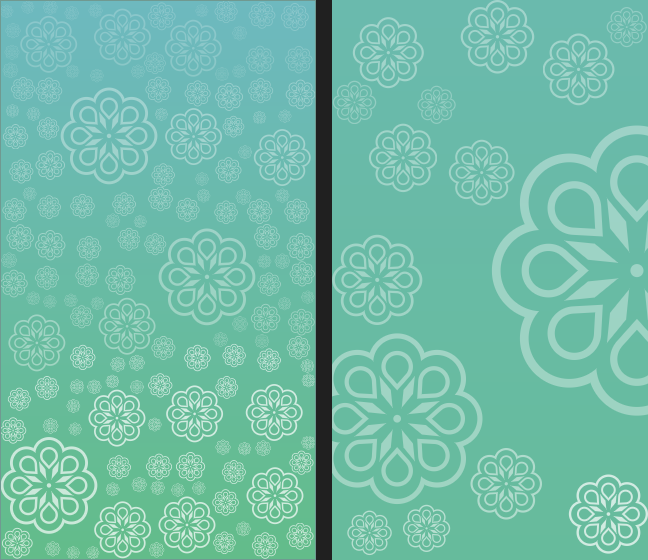
Left, the full canvas; right, a detail of the centre.
A Shadertoy shader for this pattern:

```glsl
// Pale eight-petalled rosettes of four sizes scattered over a blue to green gradient.

const float EIGHTH = 0.78539816;  // angle between petals
const vec3 NONE = vec3(-9.0, -9.0, 0.0);
const vec2 MEDIUM_GRID = vec2(4.0, 6.0);
const vec2 SMALL_GRID = vec2(9.0, 15.0);
const vec2 TINY_GRID = vec2(15.0, 27.0);

// Canvas size in units of its width
vec2 canvas() { return vec2(1.0, iResolution.y / iResolution.x); }

vec2 hash(vec2 p, float seed) {
    vec3 q = fract(vec3(p.xyx + seed * 7.31) * vec3(0.1031, 0.1030, 0.0973));
    q += dot(q, q.yzx + 33.33);
    return fract((q.xx + q.yz) * q.zy);
}

// Random centre that keeps a disc of the given radius inside its cell
vec2 place(vec2 cell, vec2 grid, float radius, float seed) {
    vec2 size = canvas() / grid;
    vec2 room = max(size * 0.5 - radius, 0.0);
    return (cell + 0.5) * size + (hash(cell, seed) * 2.0 - 1.0) * room;
}

// Each size class only fills the room left by the larger ones
vec3 largeRosette(float i) {
    return vec3(mod(0.155 + 0.5 * i, 0.81), 0.236 + i * (0.767 - 0.107 * i), 0.153);
}

float gapToLarge(vec2 p) {
    float gap = 9.0;
    for (float i = 0.0; i < 3.0; i++) {
        vec3 r = largeRosette(i);
        gap = min(gap, length(p - r.xy) - r.z);
    }
    return gap;
}

vec3 mediumRosette(vec2 cell) {
    if (hash(cell, 9.0).x < 0.17) return NONE;
    for (float k = 0.0; k < 3.0; k++) {
        vec2 c = place(cell, MEDIUM_GRID, 0.09, k + 1.0);
        if (gapToLarge(c) > 0.096) return vec3(c, 0.09);
    }
    return NONE;
}

float gapToMedium(vec2 p) {
    float gap = gapToLarge(p);
    vec2 corner = floor(p * MEDIUM_GRID / canvas() - 0.5);
    for (int i = 0; i < 4; i++) {
        vec3 r = mediumRosette(corner + vec2(i % 2, i / 2));
        gap = min(gap, length(p - r.xy) - r.z);
    }
    return gap;
}

vec3 smallRosette(vec2 cell) {
    float radius = mix(0.037, 0.05, hash(cell, 20.0).x);
    for (float k = 0.0; k < 4.0; k++) {
        vec2 c = place(cell, SMALL_GRID, 0.036, k + 21.0);
        vec2 size = canvas() / SMALL_GRID;
        vec2 side = size * 0.5 - abs(c - (cell + 0.5) * size);
        float room = min(gapToMedium(c) - 0.006, min(side.x, side.y));
        if (room > 0.034) return vec3(c, min(radius, room));
    }
    return NONE;
}

float gapToSmall(vec2 p) {
    float gap = gapToMedium(p);
    vec2 corner = floor(p * SMALL_GRID / canvas() - 0.5);
    for (int i = 0; i < 4; i++) {
        vec3 r = smallRosette(corner + vec2(i % 2, i / 2));
        gap = min(gap, length(p - r.xy) - r.z);
    }
    return gap;
}

vec3 tinyRosette(vec2 cell) {
    float radius = mix(0.02, 0.025, hash(cell, 40.0).y);
    for (float k = 0.0; k < 2.0; k++) {
        vec2 c = place(cell, TINY_GRID, radius, k + 41.0);
        if (gapToSmall(c) > radius + 0.003) return vec3(c, radius);
    }
    return NONE;
}

// Opacity of one rosette: scalloped rim, drop-shaped petals, kites, centre dot
float rosette(vec2 p, vec3 spot) {
    vec2 q = (p - spot.xy) / max(spot.z, 0.001);
    float rad = length(q);
    if (rad > 1.15) return 0.0;
    float a = abs(mod(atan(q.y, q.x) + EIGHTH * 0.5, EIGHTH) - EIGHTH * 0.5);
    vec2 v = rad * vec2(cos(a), sin(a));
    vec2 u = rad * vec2(cos(EIGHTH * 0.5 - a), sin(EIGHTH * 0.5 - a));

    float rim = abs(min(length(v - vec2(0.66, 0.0)) - 0.31, rad - 0.75)) - 0.03;
    vec2 w = v - vec2(0.37, 0.0);
    float drop = dot(w, vec2(0.745, 0.667)) < 0.179
        ? dot(w, vec2(-0.667, 0.745)) : length(w - vec2(0.24, 0.0)) - 0.16;
    float petal = abs(drop) - 0.025;
    float kite = (abs(u.x - 0.34) / 0.2 + u.y / 0.06 - 1.0) * 0.057;
    float d = min(min(rim, petal), min(kite, rad - 0.045));

    // Strong at the bottom, faint at the top, one tone per rosette
    float height = spot.y / canvas().y;
    float strength = mix(0.7, 0.37, smoothstep(0.36, 0.39, height));
    strength *= mix(1.0, 0.55, smoothstep(0.8, 0.88, height));
    return strength * clamp(0.5 - d * spot.z * iResolution.x, 0.0, 1.0);
}

void mainImage(out vec4 fragColor, in vec2 fragCoord) {
    vec2 p = fragCoord / iResolution.x;
    vec2 uv = p / canvas();

    float ink = 0.0;
    for (float i = 0.0; i < 3.0; i++) ink = max(ink, 0.95 * rosette(p, largeRosette(i)));
    ink = max(ink, rosette(p, mediumRosette(floor(uv * MEDIUM_GRID))));
    ink = max(ink, rosette(p, smallRosette(floor(uv * SMALL_GRID))));
    ink = max(ink, 0.75 * rosette(p, tinyRosette(floor(uv * TINY_GRID))));

    vec3 color = mix(vec3(0.387, 0.738, 0.54), vec3(0.43, 0.725, 0.75), uv.y);
    color = mix(color, vec3(1.0), ink);

    // Thin grey frame
    vec2 edge = min(p, canvas() - p);
    float frame = 1.0 - smoothstep(0.0025, 0.0045, min(edge.x, edge.y));
    fragColor = vec4(mix(color, vec3(0.44, 0.6, 0.57), frame), 1.0);
}
```
